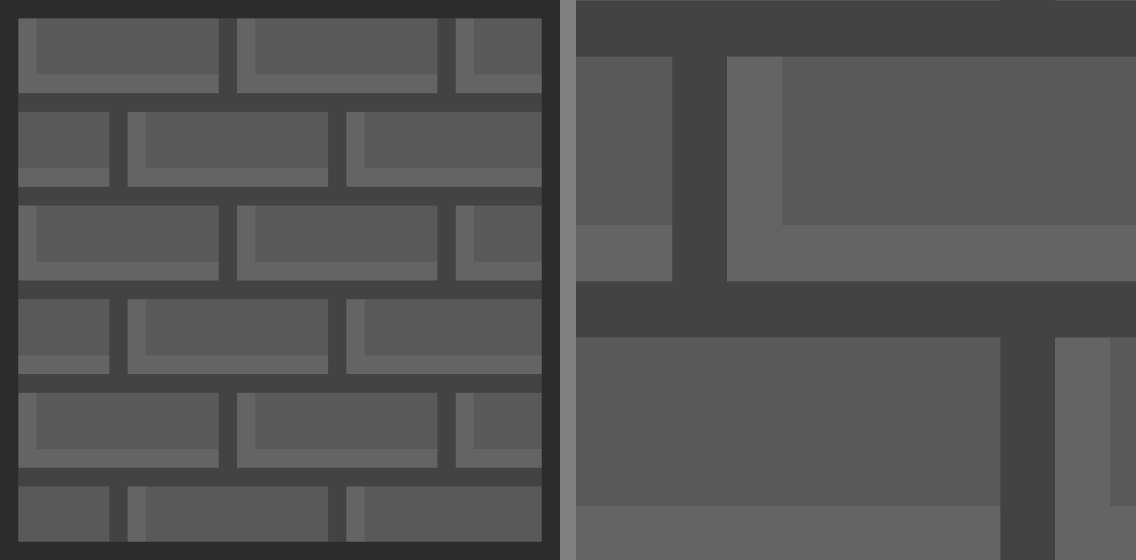
Left: the whole. Right: its middle third, enlarged.
This pattern is drawn by a three.js fragment shader. Its source:

```glsl
varying vec2 vUv;

#define FRAME 0.0326
#define PITCH vec2(0.3906, 0.1672)
#define JOINT vec2(0.0326, 0.0334)
#define BEVEL vec2(0.0326, 0.0334)
#define FRAME_COLOR vec3(0.172)
#define MORTAR_COLOR vec3(0.261)
#define FACE_COLOR vec3(0.349)
#define BEVEL_COLOR vec3(0.394)

// Smoothed coverage of the rectangle from lo to hi
float box(vec2 p, vec2 lo, vec2 hi, vec2 soft) {
  vec2 c = clamp((p - lo) / soft + 0.5, 0.0, 1.0)
         * clamp((hi - p) / soft + 0.5, 0.0, 1.0);
  return c.x * c.y;
}

// Brick-local position, measured right and down from the brick's top left corner
vec2 brickCell(vec2 p) {
  p += 0.5 * JOINT;
  float row = floor(p.y / PITCH.y);
  p.x += 0.5 * PITCH.x * mod(row, 2.0);
  return mod(p, PITCH) - 0.5 * JOINT;
}

void main() {
  vec2 soft = max(fwidth(vUv), vec2(1e-5));

  // Courses run down from the inner top left corner of the frame
  vec2 cell = brickCell(vec2(vUv.x, 1.0 - vUv.y) - FRAME);
  vec2 size = PITCH - JOINT;

  // Lighter bevel along the left and bottom of each brick
  float face = box(cell, vec2(BEVEL.x, -PITCH.y), vec2(PITCH.x, size.y - BEVEL.y), soft);
  float brick = box(cell, vec2(0.0), size, soft);
  float inside = box(vUv, vec2(FRAME), vec2(1.0 - FRAME), soft);

  vec3 color = mix(BEVEL_COLOR, FACE_COLOR, face);
  color = mix(MORTAR_COLOR, color, brick);
  color = mix(FRAME_COLOR, color, inside);
  gl_FragColor = vec4(color, 1.0);
}
```
